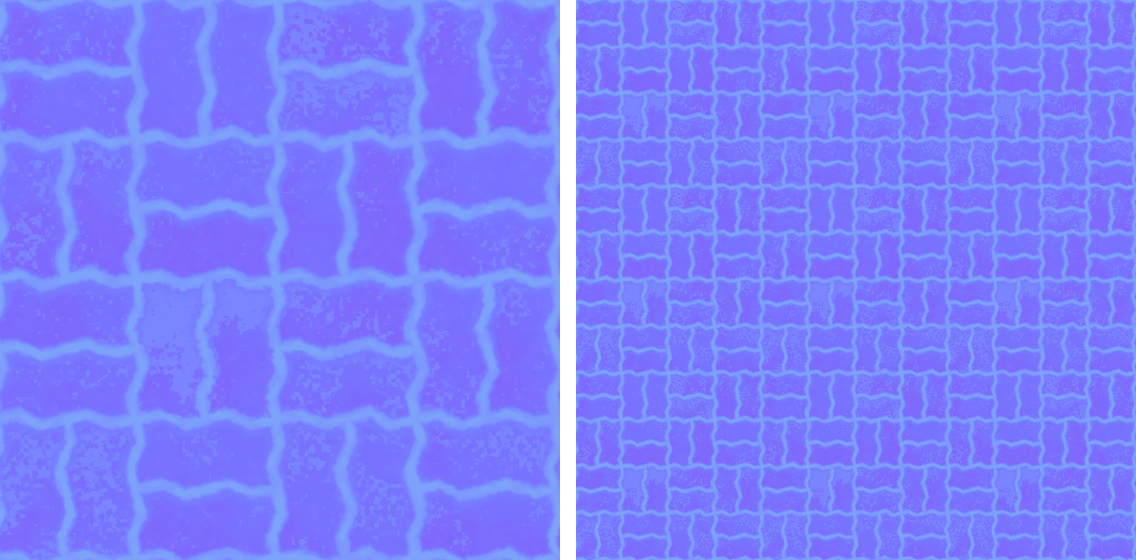
Left: one tile. Right: repeated 3 by 3.
This texture map is drawn by a WebGL 1 fragment shader. Its source:

```glsl
precision highp float;
// Tiling tangent-space normal map of wavy paving bricks laid in a basket weave.

uniform vec2 u_resolution;

const float CELLS = 4.0;                       // brick pairs across and down
const vec2 GRID_SHIFT = vec2(0.0065, -0.0015); // offset of the joints, canvas units
const float WAVE_HEIGHT = 0.042;               // joint wave, in cells

const vec3 BRICK_VIOLET = vec3(0.495, 0.415, 0.99);
const vec3 BRICK_BLUE = vec3(0.47, 0.45, 1.0);
const vec3 EDGE_PINK = vec3(0.54, 0.46, 0.98);
const vec3 HALO_BLUE = vec3(0.46, 0.49, 1.0);
const vec3 BEVEL_BLUE = vec3(0.48, 0.55, 1.0);
const vec3 JOINT_DARK = vec3(0.49, 0.595, 0.99);
const vec3 JOINT_LIGHT = vec3(0.49, 0.635, 0.98);

float hash(vec2 p) {
  vec3 q = fract(p.xyx * 0.1031);
  q += dot(q, q.yzx + 33.33);
  return fract((q.x + q.y) * q.z);
}

// Value noise that wraps after "period" lattice steps.
float noise(vec2 uv, float period) {
  vec2 p = uv * period;
  vec2 i = floor(p);
  vec2 f = fract(p);
  f = f * f * (3.0 - 2.0 * f);
  vec2 a = mod(i, period);
  vec2 b = mod(i + 1.0, period);
  return mix(mix(hash(a), hash(vec2(b.x, a.y)), f.x),
             mix(hash(vec2(a.x, b.y)), hash(b), f.x), f.y);
}

float fbm(vec2 uv, float period) {
  float sum = 0.0;
  float weight = 0.5;
  for (int i = 0; i < 3; i++) {
    sum += weight * noise(uv, period);
    period *= 2.0;
    weight *= 0.5;
  }
  return sum / 0.875;
}

float ramp(float lo, float hi, float x) {
  return clamp((x - lo) / (hi - lo), 0.0, 1.0);
}

// Odd zigzag over one cell: up, down, up, down, and zero at both ends.
float zigzag(float t) {
  float u = t - 0.5;
  float a = abs(u);
  float w = ramp(0.0, 0.16, a) - 1.7 * ramp(0.16, 0.33, a) + 0.7 * ramp(0.33, 0.5, a);
  return sign(u) * w;
}

// Bends the cell grid so that all joints become straight lines.
vec2 straighten(vec2 uv) {
  vec2 q = (uv + GRID_SHIFT) * CELLS;
  vec2 wobble = vec2(fbm(uv, 14.0), fbm(uv.yx, 17.0)) - 0.5;
  vec2 t = fract(q + wobble.yx * 0.08);
  vec2 wave = vec2(zigzag(1.0 - t.y), -zigzag(1.0 - t.x));
  wave.y = -zigzag(t.x) * -1.0;
  return q - wave * vec2(1.0, -1.0) * vec2(WAVE_HEIGHT, -WAVE_HEIGHT) + wobble * 0.03;
}

vec3 brickColor(vec2 uv, vec2 local, float wear, float tint) {
  float tone = fbm(uv, 9.0) + 0.35 * (local.x + local.y - 1.0) + 0.4 * (tint - 0.5);
  vec3 color = mix(BRICK_VIOLET, BRICK_BLUE, smoothstep(0.25, 0.75, tone));
  color += (fbm(uv, 64.0) - 0.5) * vec3(0.01, 0.03, 0.0);
  // Worn specks gather in patches, mostly towards the top.
  float patches = smoothstep(0.38, 0.75, fbm(uv.yx, 11.0) + 0.15 * (local.y - 0.5));
  float grain = fbm(uv, 128.0) + 0.5 * patches * (0.35 + wear);
  return mix(color, BEVEL_BLUE, 0.75 * smoothstep(0.72, 0.95, grain));
}

vec3 jointColor(vec2 uv, float d) {
  float light = fbm(uv, 40.0) + 0.3 * (1.0 - d / 0.03) - 0.15;
  return mix(JOINT_DARK, JOINT_LIGHT, smoothstep(0.3, 0.65, light));
}

void main() {
  vec2 uv = gl_FragCoord.xy / u_resolution;
  vec2 p = straighten(uv);
  vec2 cell = mod(floor(p), CELLS);
  vec2 f = fract(p);

  // Each cell holds two bricks; their direction alternates.
  bool upright = mod(cell.x + cell.y, 2.0) < 0.5;
  vec2 split = upright ? vec2(2.0, 1.0) : vec2(1.0, 2.0);
  vec2 local = fract(f * split);
  vec2 id = cell * 2.0 + floor(f * split);
  float wear = pow(hash(cell + 7.0), 3.0);
  float tint = hash(id + 31.0);

  // Distance to the nearest joint, in cells, with a crumbled edge.
  vec2 edge = min(local, 1.0 - local) / split;
  float d = min(edge.x, edge.y);
  float rough = (fbm(uv, 36.0) - 0.5) * 0.025;
  rough += (fbm(uv, 110.0) - 0.5) * (0.018 + 0.04 * wear);
  float worn = d + rough;

  vec3 color = brickColor(uv, local, wear, tint);
  float rightRim = 1.0 - smoothstep(0.03, 0.09, (1.0 - local.x) / split.x + rough);
  color = mix(color, EDGE_PINK, 0.5 * rightRim);
  float haloWidth = mix(0.075, 0.12, smoothstep(0.3, 0.8, local.y));
  float halo = 1.0 - smoothstep(0.045, haloWidth, worn);
  color = mix(color, HALO_BLUE, halo * (1.0 - 0.5 * rightRim));
  color = mix(color, BEVEL_BLUE, 1.0 - smoothstep(0.038, 0.056, worn));
  color = mix(color, jointColor(uv, d), 1.0 - smoothstep(0.024, 0.042, worn));
  gl_FragColor = vec4(color, 1.0);
}
```
